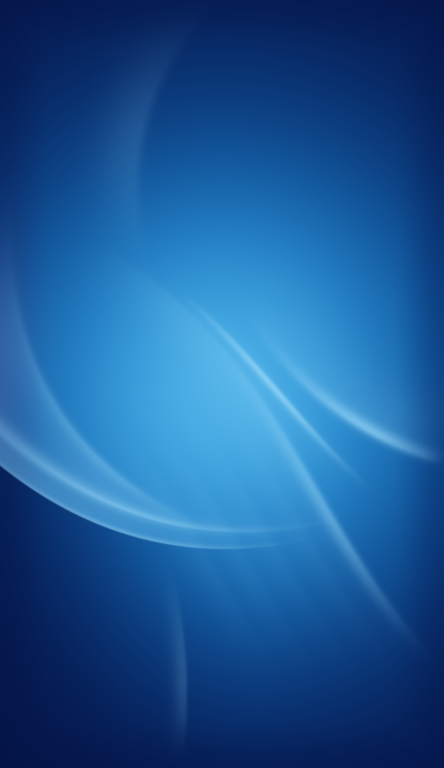
Give the GLSL for this background, as a WebGL 2 fragment shader.

```glsl
#version 300 es
precision highp float;
// Blue backdrop: a soft elliptical glow with pale ribbons of light sweeping over it.
// Each ribbon is a bent chord giving (position along, signed offset across);
// unequal Gaussian widths on its two sides make one crisp and one hazy edge.

#define ASPECT 0.578
#define GLOW_CENTER vec2(0.290, 0.490)
#define GLOW_RADII vec2(0.320, 0.335)
#define GLOW_LEVEL 0.95
#define SHADE_LEVEL 0.30
#define EDGE_FADE 0.07
#define RAY_COUNT 4
#define RAY_GAP 0.042
#define LIGHT_TINT vec3(0.62, 0.86, 0.98)
#define HAZE_TINT vec3(0.42, 0.58, 0.86)

uniform vec2 u_resolution;
out vec4 fragColor;

// Navy to sky blue, for brightness 0 to 1.
vec3 blueRamp(float t) {
    return vec3(0.015 + 0.10 * t + 0.22 * t * t * t,
                0.07 + 0.65 * t,
                0.27 + 0.94 * t - 0.29 * t * t);
}

// Curve coordinates: x runs 0 to 1 from a to b, y is the signed offset.
vec2 curve(vec2 p, vec2 a, vec2 b, float bend, float skew) {
    float span = length(b - a);
    vec2 dir = (b - a) / span;
    vec2 normal = vec2(-dir.y, dir.x);
    float s = dot(p - a, dir) / span;
    float arch = 4.0 * s * (1.0 - s);
    float archSlope = 4.0 * (1.0 - 2.0 * s);
    float lean = bend + skew * (1.0 - 2.0 * s);
    float slope = (archSlope * lean - 2.0 * skew * arch) / span;
    return vec2(s, (dot(p - a, normal) - arch * lean) / sqrt(1.0 + slope * slope));
}

// Light across a curve, fading in from start to peak and out towards 1.
float ribbon(vec2 c, float below, float above, float start, float peak) {
    float d = c.y / (c.y < 0.0 ? below : above);
    float fade = smoothstep(start, peak, c.x) * (1.0 - smoothstep(peak, 1.0, c.x));
    return fade * exp(-d * d);
}

vec3 addLight(vec3 color, float amount) {
    return mix(color, LIGHT_TINT, clamp(amount, 0.0, 1.0));
}

void main() {
    vec2 uv = gl_FragCoord.xy / u_resolution;
    vec2 p = uv * vec2(ASPECT, 1.0);

    // Curves, named by where they lie
    vec2 rim = curve(p, vec2(0.0, 0.395), vec2(0.430, 0.305), -0.056, 0.0);
    vec2 innerRim = curve(p, vec2(0.0, 0.440), vec2(0.462, 0.329), -0.066, 0.0);
    vec2 leftSweep = curve(p, vec2(0.010, 0.766), vec2(0.267, 0.3125), -0.092, 0.008);
    vec2 topBand = curve(p, vec2(0.260, 0.987), vec2(0.195, 0.629), -0.050, 0.0);
    vec2 blade = curve(p, vec2(0.221, 0.629), vec2(0.495, 0.353), 0.002, 0.0125);
    vec2 longSweep = curve(p, vec2(0.091, 0.690), vec2(0.573, 0.130), 0.042, 0.056);
    vec2 rightSweep = curve(p, vec2(0.2995, 0.642), vec2(0.586, 0.396), -0.043, 0.0);
    vec2 lowStem = curve(p, vec2(0.215, 0.284), vec2(0.234, 0.0), 0.014, 0.0);

    // Central glow, shaded under the rim and along the canvas edges
    vec2 g = (p - GLOW_CENTER) / GLOW_RADII;
    float tone = GLOW_LEVEL * exp(-dot(g, g));
    float under = 1.0 - smoothstep(-0.0015, 0.0015, rim.y);
    tone *= mix(1.0, mix(SHADE_LEVEL, 1.0, smoothstep(-0.05, 0.38, p.x)), under);
    vec2 edge = min(p, vec2(ASPECT, 1.0) - p);
    tone *= mix(0.72, 1.0, smoothstep(0.0, EDGE_FADE, min(edge.x, edge.y)));
    vec3 color = blueRamp(tone);

    // Violet haze at the left
    vec2 h = (p - vec2(0.0, 0.53)) / vec2(0.045, 0.15);
    color = mix(color, HAZE_TINT, 0.32 * exp(-dot(h, h)) * (1.0 - under));

    // Lower left sweep
    float light = 0.30 * ribbon(rim, 0.0015, 0.050, -0.6, 0.12);
    light += 0.28 * ribbon(rim, 0.0012, 0.004, -0.3, 0.45);
    light += 0.26 * ribbon(innerRim, 0.007, 0.012, -0.5, 0.18);
    light += 0.22 * ribbon(innerRim, 0.002, 0.005, 0.0, 0.5);
    light += 0.20 * ribbon(leftSweep, 0.035, 0.007, 0.0, 0.70);
    light += 0.15 * ribbon(leftSweep, 0.008, 0.004, 0.1, 0.80);

    // Faint bands at the top and bottom
    light += 0.13 * ribbon(topBand, 0.045, 0.010, -0.1, 0.50);
    light += 0.17 * ribbon(lowStem, 0.014, 0.004, 0.0, 0.60);

    // Diagonal streaks
    light += 0.60 * ribbon(blade, 0.006, 0.0035, 0.0, 0.48);
    light += 0.10 * ribbon(blade, 0.030, 0.010, 0.0, 0.50);
    light += 0.16 * ribbon(longSweep, 0.045, 0.006, 0.0, 0.32);
    light += 0.36 * ribbon(longSweep, 0.011, 0.006, 0.30, 0.66);

    // Right sweep with haze above it
    light += 0.40 * ribbon(rightSweep, 0.006, 0.010, 0.10, 0.68);
    light += 0.18 * ribbon(rightSweep, 0.010, 0.065, 0.0, 0.72);
    light += 0.16 * ribbon(rightSweep, 0.006, 0.012, 0.40, 0.90);

    // Dim parallel rays beneath the long sweep
    for (int i = 1; i <= RAY_COUNT; i++) {
        vec2 ray = longSweep + vec2(0.03, RAY_GAP) * float(i);
        light += 0.045 * ribbon(ray, 0.022, 0.007, 0.30, 0.68);
    }

    fragColor = vec4(addLight(color, light), 1.0);
}
```
